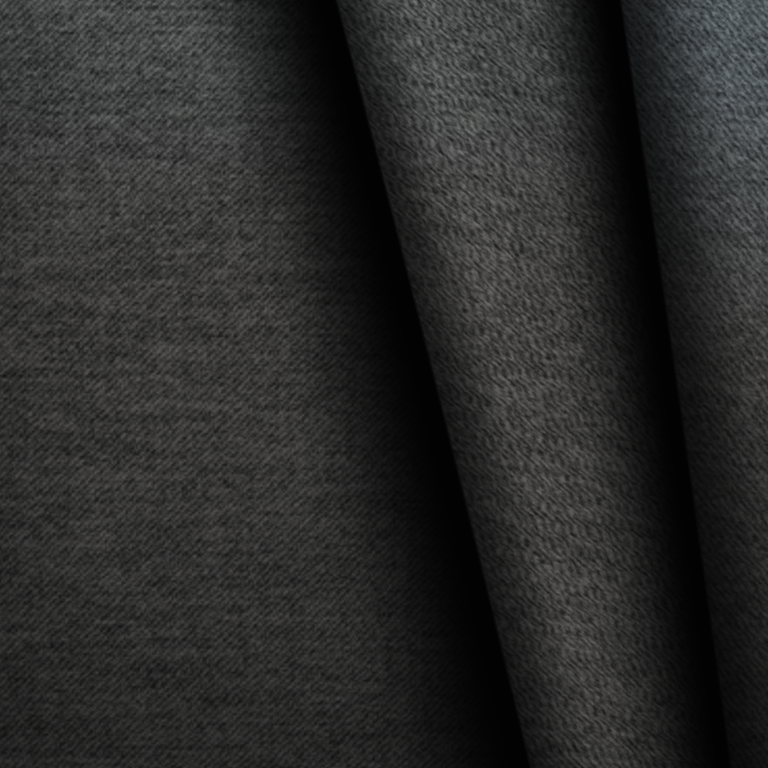
Write a three.js fragment shader that draws this texture.

```glsl
// Dark grey twill suiting: a flat panel on the left and two soft slanted folds on the right.
varying vec2 vUv;

float hash(vec2 p) {
  vec3 q = fract(vec3(p.xyx) * 0.1031);
  q += dot(q, q.yzx + 33.33);
  return fract((q.x + q.y) * q.z);
}

float noise(vec2 p) {
  vec2 i = floor(p), f = fract(p);
  f = f * f * (3.0 - 2.0 * f);
  return mix(mix(hash(i), hash(i + vec2(1.0, 0.0)), f.x),
             mix(hash(i + vec2(0.0, 1.0)), hash(i + 1.0), f.x), f.y);
}

// Diagonal ribs, uneven yarn and fine fibre, centred on zero
float twill(vec2 p, float slope, float zigzag) {
  float wobble = 0.35 * noise(p * 70.0) + zigzag * abs(fract(p.y * 42.0 + noise(p * 16.0)) - 0.5);
  float rib = sin(6.2832 * (p.x * 92.0 - p.y * slope + wobble));
  float yarn = noise(p * vec2(150.0, 210.0)) - 0.5;
  float fibre = noise(p * 370.0 + 19.0) - 0.5;
  return 0.13 * rib + 0.34 * yarn + 0.36 * fibre;
}

// Long thin threads that run across and down the cloth
float slubs(vec2 p) {
  float across = noise(p * vec2(14.0, 190.0)) - 0.5;
  float down = noise(p * vec2(150.0, 7.0) + 51.0) - 0.5;
  float cloud = noise(p * vec2(9.0, 24.0) + 8.0) - 0.5;
  return 0.22 * across + 0.10 * down + 0.08 * cloud;
}

void main() {
  float x = vUv.x, y = vUv.y, drop = 1.0 - y;

  // Slanted borders of the two folds
  float firstEdge = 0.438 + 0.265 * drop - 0.012 * drop * drop;
  float secondEdge = 0.808 + 0.150 * drop - 0.006 * drop * drop;
  float d1 = x - firstEdge, d2 = x - secondEdge;
  float across = d1 / (secondEdge - firstEdge);

  // Flat panel, sinking into shadow beside the first fold
  float panel = mix(0.165, 0.225, smoothstep(0.0, 0.7, y)) + 0.05 * smoothstep(0.6, 1.0, y);
  panel *= 0.83 + 0.17 * smoothstep(-0.05, 0.16, x);
  panel *= smoothstep(0.015, 0.205 + 0.02 * drop, -d1);
  panel *= 1.0 - 0.15 * smoothstep(0.2, 0.0, y);

  // First fold: dim rim, lit crest, deep shaded far side
  float fold1 = mix(0.225, 0.305, y) * mix(0.28, 1.0, smoothstep(-0.01, 0.1, d1));
  fold1 *= 1.0 - smoothstep(0.43 + 0.22 * y, 0.96, across);
  fold1 *= 1.0 - 0.13 * smoothstep(0.3, 0.6, across);

  // Second fold: brightest at the upper right
  float fold2 = mix(0.145, 0.345, y * (0.7 + 0.3 * y)) * mix(0.22, 1.0, smoothstep(-0.01, 0.13, d2));

  float onFirst = smoothstep(-0.003, 0.003, d1);
  float onSecond = smoothstep(-0.003, 0.003, d2);
  float light = mix(mix(panel, fold1, onFirst), fold2, onSecond);

  // The weave turns with the cloth on each fold
  float flatWeave = twill(vUv, 92.0, 0.0) + slubs(vUv);
  vec2 cloth1 = vec2(d1 + 0.12 * y, y + 0.18 * x);
  vec2 cloth2 = vec2(d2 + 0.10 * y, y + 0.12 * x);
  float weave1 = twill(cloth1, -38.0, 1.3) + 0.6 * slubs(cloth1);
  float weave2 = twill(cloth2, -55.0, 0.6) + 0.6 * slubs(cloth2);
  float weave = mix(mix(flatWeave, 1.1 * weave1, onFirst), weave2, onSecond);

  // Neutral grey, cool at the upper right and faintly green near the top
  vec3 tint = mix(vec3(1.01, 0.995, 0.985), vec3(0.97, 1.01, 0.99), smoothstep(0.6, 1.0, y));
  tint = mix(tint, vec3(0.93, 1.01, 1.05), onSecond * smoothstep(0.5, 1.0, y));
  vec3 color = tint * light * (1.0 + 1.15 * weave) + 0.008;
  gl_FragColor = vec4(clamp(color, 0.0, 1.0), 1.0);
}
```
